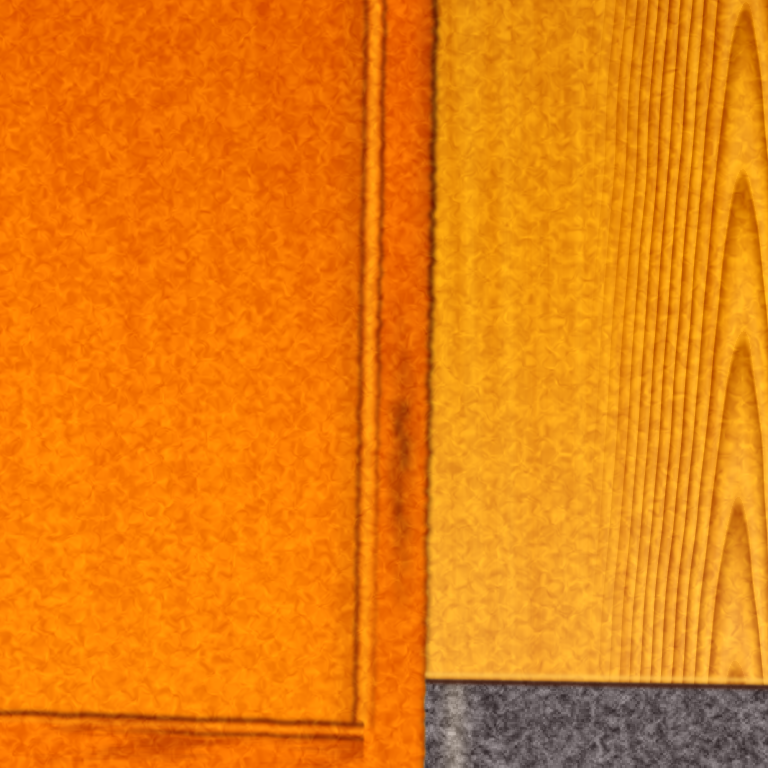
Write a Shadertoy shader that draws this texture.

```glsl
// Orange framed door panel beside a pale grained board above a grey block.
#define GRAIN_SCALE 125.0
#define GRAIN_AMOUNT 0.26
#define ARCH_SPACING 0.213
#define ARCH_SLOPE 16.0
#define ARCH_ROUND 0.0376
#define EDGE_SOFT 0.0025
#define PANEL_COLOR vec3(0.99, 0.485, 0.01)
#define STILE_COLOR vec3(0.95, 0.43, 0.01)
#define BOARD_COLOR vec3(0.95, 0.60, 0.05)
#define STONE_COLOR vec3(0.40, 0.36, 0.365)
#define SHADE_COLOR vec3(0.50, 0.17, 0.02)
#define BEAD_COLOR vec3(1.0, 0.59, 0.07)

float hash(vec2 p) {
    return fract(sin(dot(p, vec2(127.1, 311.7))) * 43758.545);
}

float noise(vec2 p) {
    vec2 i = floor(p), f = fract(p);
    f = f * f * (3.0 - 2.0 * f);
    return mix(mix(hash(i), hash(i + vec2(1, 0)), f.x),
               mix(hash(i + vec2(0, 1)), hash(i + vec2(1, 1)), f.x), f.y);
}

float fbm(vec2 p) {
    float sum = 0.0, amp = 0.5;
    for (int i = 0; i < 4; i++) {
        sum += amp * noise(p);
        p = p * 2.03 + 17.3;
        amp *= 0.5;
    }
    return sum;
}

// Soft line of half width w
float line(float d, float w) {
    return exp(-d * d / (w * w));
}

float cover(float d) {
    return smoothstep(-EDGE_SOFT, EDGE_SOFT, d);
}

// Fine mottling, centred on zero
float speckle(vec2 p) {
    vec2 q = p * GRAIN_SCALE;
    q += 1.2 * vec2(noise(q * 0.7 + 9.0), noise(q * 0.7 + 31.0));
    return 0.65 * noise(q) + 0.35 * noise(q * 1.9 + 5.0) - 0.5;
}

// Flat panel, lighter toward the bottom, darker toward the top right
vec3 panel(vec2 p) {
    vec3 col = PANEL_COLOR + vec3(0.01, 0.05, 0.015) * (1.0 - 1.7 * p.y);
    float corner = smoothstep(0.45, 1.3, p.y + 0.55 * p.x);
    col -= vec3(0.08, 0.06, 0.0) * corner;
    float streak = noise(vec2(p.x * 55.0, p.y * 5.0)) - 0.5;
    return col + vec3(0.02, 0.035, 0.0) * streak;
}

// Upright stile with its bead, grooves and dark stain
vec3 stile(vec2 p, vec3 col, float groove, float edge) {
    float wobble = 0.003 * (noise(p * vec2(20, 90)) - 0.5);
    float d = p.x - groove + wobble;
    float above = smoothstep(0.045, 0.06, p.y);
    vec3 body = STILE_COLOR + vec3(0.04, 0.07, 0.01) * (0.45 - p.y);
    body -= vec3(0.06, 0.06, 0.0) * smoothstep(0.4, 0.8, fbm(p * vec2(45, 12)));
    col = mix(col, body, cover(d));
    col = mix(col, SHADE_COLOR, 0.13 * line(d + 0.012, 0.018) * above);
    col = mix(col, BEAD_COLOR, 0.9 * line(d - 0.012, 0.008) * above);
    col = mix(col, SHADE_COLOR, 0.58 * line(d, 0.0045) * above);
    float fade = mix(0.2, 0.6, smoothstep(0.2, 0.65, p.y));
    col = mix(col, SHADE_COLOR, fade * line(d - 0.024, 0.004) * above);
    float stain = line(p.x - 0.523, 0.015) * line(p.y - 0.40, 0.13);
    col = mix(col, SHADE_COLOR, 0.65 * stain * (0.45 + noise(p * vec2(85, 45))));
    return mix(col, SHADE_COLOR, 0.3 * line(p.x - edge, 0.022) * smoothstep(0.3, 0.9, p.y));
}

// Lower rail with two slightly sloping grooves
vec3 rail(vec2 p, vec3 col, float groove) {
    float top = 0.073 - 0.036 * p.x + 0.004 * (noise(p * vec2(35, 8)) - 0.5);
    float inside = 1.0 - cover(p.x - groove - 0.012);
    float d = p.y - top;
    vec3 body = vec3(0.97, 0.45, 0.01);
    body -= vec3(0.16, 0.13, 0.0) * smoothstep(0.35, 0.75, fbm(p * vec2(9, 55)));
    col = mix(col, body, inside * cover(-d));
    col = mix(col, SHADE_COLOR, 0.75 * inside * line(d, 0.0045));
    float second = smoothstep(0.08, 0.3, p.x);
    col = mix(col, BEAD_COLOR, 0.5 * inside * line(d + 0.009, 0.004));
    return mix(col, SHADE_COLOR, 0.6 * inside * second * line(d + 0.018, 0.004));
}

// Board with straight streaks at left and nested arches at right
vec3 board(vec2 p) {
    float pale = 1.0 - smoothstep(0.05, 0.75, p.y);
    vec3 col = BOARD_COLOR + vec3(0.015, 0.05, 0.14) * pale;
    col -= vec3(0.06, 0.06, 0.0) * smoothstep(0.6, 1.1, p.y);
    float streak = fbm(vec2((p.x + 0.012 * p.y) * 60.0, p.y * 1.3)) - 0.47;
    col += vec3(0.09, 0.15, 0.07) * streak;
    float dx = p.x - mix(0.958, 0.967, p.y) + 0.007 * (noise(p * vec2(4, 9)) - 0.5);
    float rise = p.y + ARCH_SLOPE * (sqrt(dx * dx + ARCH_ROUND * ARCH_ROUND) - ARCH_ROUND);
    float phase = fract((rise - 0.785) / ARCH_SPACING + 0.12 * (noise(p * vec2(50, 12)) - 0.5));
    float ring = smoothstep(0.45, 1.0, phase) * (1.0 - smoothstep(0.0, 0.12, phase - 0.9));
    float reach = smoothstep(0.75, 0.88, p.x);
    col -= vec3(0.20, 0.23, 0.10) * ring * reach;
    return col + vec3(0.03, 0.05, 0.06) * reach * line(phase - 0.2, 0.2);
}

void mainImage(out vec4 fragColor, in vec2 fragCoord) {
    vec2 p = fragCoord / iResolution.xy;
    float groove = mix(0.461, 0.477, p.y);
    float edge = mix(0.552, 0.567, p.y) + 0.004 * (noise(p * vec2(30, 100)) - 0.5);
    float ledge = 0.115 - 0.018 * (p.x - 0.555);
    float grain = speckle(p);

    // Door and board
    vec3 col = stile(p, panel(p), groove, edge);
    col = rail(p, col, groove);
    float right = cover(p.x - edge);
    col = mix(col, board(p), right);
    float seam = mix(0.4, 0.75, smoothstep(0.15, 0.8, p.y));
    col = mix(col, SHADE_COLOR * 0.75, seam * line(p.x - edge, 0.005));
    col += vec3(0.6, 0.75, 0.15) * GRAIN_AMOUNT * grain;

    // Grey block with a pale strip and a dark upper edge
    vec3 stone = STONE_COLOR + vec3(0.19, 0.18, 0.14) * line(p.x - 0.592, 0.017);
    stone += 0.38 * grain + 0.12 * (hash(floor(p * 300.0)) - 0.5);
    col = mix(col, vec3(1.0, 0.78, 0.33), 0.6 * right * line(p.y - ledge - 0.007, 0.004));
    col = mix(col, stone, right * cover(ledge - p.y));
    col = mix(col, vec3(0.27, 0.11, 0.05), 0.8 * right * line(p.y - ledge + 0.002, 0.004));
    fragColor = vec4(clamp(col, 0.0, 1.0), 1.0);
}
```
